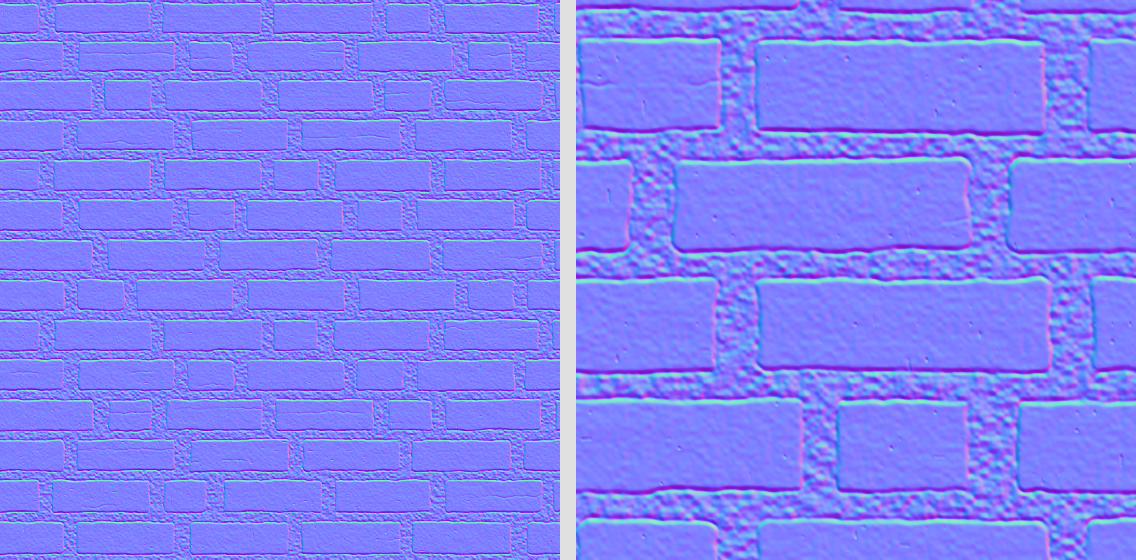
Left, the full canvas; right, a detail of the centre.
A WebGL 1 fragment shader for this texture map:

```glsl
precision highp float;
// Tangent-space normal map of a brick wall: 14 courses mixing long bricks and headers.
// A height field of worn bricks, thin edge grooves and gritty mortar is built first,
// then its slopes, taken by central differences, are packed into colour.
uniform vec2 u_resolution;

float hash(vec2 p) {
  return fract(sin(dot(p, vec2(127.1, 311.7))) * 43758.5453);
}

float noise(vec2 p) {
  vec2 i = floor(p), f = fract(p);
  f = f * f * (3.0 - 2.0 * f);
  return mix(mix(hash(i), hash(i + vec2(1.0, 0.0)), f.x),
             mix(hash(i + vec2(0.0, 1.0)), hash(i + 1.0), f.x), f.y);
}

// The two slots of a course that hold short bricks; -1 means none.
vec2 headerSlots(float row) {
  float phase = mod(row, 4.0);
  vec2 none = vec2(-1.0);
  if (phase < 0.5) return vec2(3.0 - floor((row + 4.0) / 8.0), 5.0);
  if (phase < 1.5) return row > 12.5 ? none : vec2(1.0, row < 1.5 ? 4.0 : 3.0);
  if (phase < 2.5) return abs(row - 6.0) < 0.5 ? none : vec2(0.0, 3.0);
  return abs(row - 7.0) < 0.5 ? vec2(0.0, 4.0) : none;
}

// Brick cell under p: offset from its centre (xy), cell width (z), identity (w).
vec4 brickCell(vec2 p) {
  float down = 1.0 - p.y;
  float squeeze = pow(abs(cos(3.14159 * down)), 20.0);
  float v = (down - 0.0065 * squeeze + 0.0085) * 14.0;
  float row = mod(floor(v), 14.0);
  float phase = mod(row, 4.0);
  float start = mod(row, 2.0) > 0.5 ? 0.126 : (phase < 0.5 ? 0.083 : 0.178);
  vec2 headers = headerSlots(row);
  float x = fract(p.x - start);
  float left = 0.0, width = 0.2, slot = 0.0;
  for (int i = 0; i < 6; i++) {
    slot = float(i);
    bool header = min(abs(slot - headers.x), abs(slot - headers.y)) < 0.5;
    width = headers.x < -0.5 ? 0.2 : (header ? 0.105 : 0.1975);
    if (x < left + width) break;
    left += width;
  }
  return vec4(x - left - 0.5 * width, (0.5 - fract(v)) / 14.0, width, row * 7.0 + slot);
}

float roundedBox(vec2 p, vec2 halfSize, float radius) {
  vec2 q = abs(p) - halfSize + radius;
  return length(max(q, 0.0)) + min(max(q.x, q.y), 0.0) - radius;
}

float wallHeight(vec2 p) {
  vec4 cell = brickCell(p);
  float id = cell.w;
  vec2 q = cell.xy;

  // Slight shift, tilt and size change for each brick
  q += (vec2(hash(vec2(id, 1.0)), hash(vec2(id, 2.0))) - 0.5) * vec2(0.005, 0.0015);
  q.y += q.x * (hash(vec2(id, 3.0)) - 0.5) * 0.016;
  vec2 halfSize = vec2(0.5 * cell.z - 0.0125, 0.0270);
  halfSize.x += (hash(vec2(id, 4.0)) - 0.5) * 0.004;
  float d = roundedBox(q, halfSize, 0.002 + 0.006 * hash(vec2(id, 5.0)));
  d += (noise(p * 38.0) - 0.5) * 0.003 + (noise(p * 120.0) - 0.5) * 0.0016;

  // Barely raised face; the groove around it fades on the upright sides
  float face = 1.0 - smoothstep(-0.0015, 0.0015, d);
  float side = smoothstep(-0.004, 0.0, abs(q.x) - halfSize.x);
  float depth = (0.0012 + 0.0016 * noise(p * 45.0 + 9.0)) * (1.0 - 0.65 * side);
  float groove = exp(-pow((d - 0.0005) / 0.0016, 2.0)) * depth;

  // Fine mortar grit and finer brick grain
  float grit = noise(p * vec2(215.0, 260.0)) * 0.0026 + noise(p * 390.0 + 5.0) * 0.0010;
  float grain = noise(p * vec2(260.0, 280.0) + 31.0) * 0.0005
              + noise(p * 400.0 + 17.0) * 0.00025 + noise(p * vec2(50.0, 75.0)) * 0.0005;

  // Tiny pits and a faint broken horizontal crack on some faces
  float pits = smoothstep(0.90, 1.0, noise(p * 190.0 + 60.0)) * 0.0010;
  float crackY = (hash(vec2(id, 6.0)) - 0.6) * 0.03
               + (noise(vec2(p.x * 42.0, id)) - 0.5) * 0.006
               + (noise(vec2(p.x * 150.0, id)) - 0.5) * 0.0025;
  float crack = exp(-pow((q.y - crackY) / 0.0014, 2.0)) * 0.0008
              * step(0.6, hash(vec2(id, 7.0)))
              * smoothstep(0.42, 0.65, noise(vec2(p.x * 24.0, id + 3.5)));

  return mix(grit, 0.0024 + grain - pits - crack, face) - groove;
}

void main() {
  vec2 uv = gl_FragCoord.xy / u_resolution;
  vec2 e = vec2(0.0009, 0.0);
  vec2 slope = vec2(wallHeight(uv + e.xy) - wallHeight(uv - e.xy),
                    wallHeight(uv + e.yx) - wallHeight(uv - e.yx)) / (2.0 * e.x);
  vec3 normal = normalize(vec3(-slope * vec2(0.8, 1.0), 1.0));
  gl_FragColor = vec4(normal * 0.5 + 0.5, 1.0);
}
```
